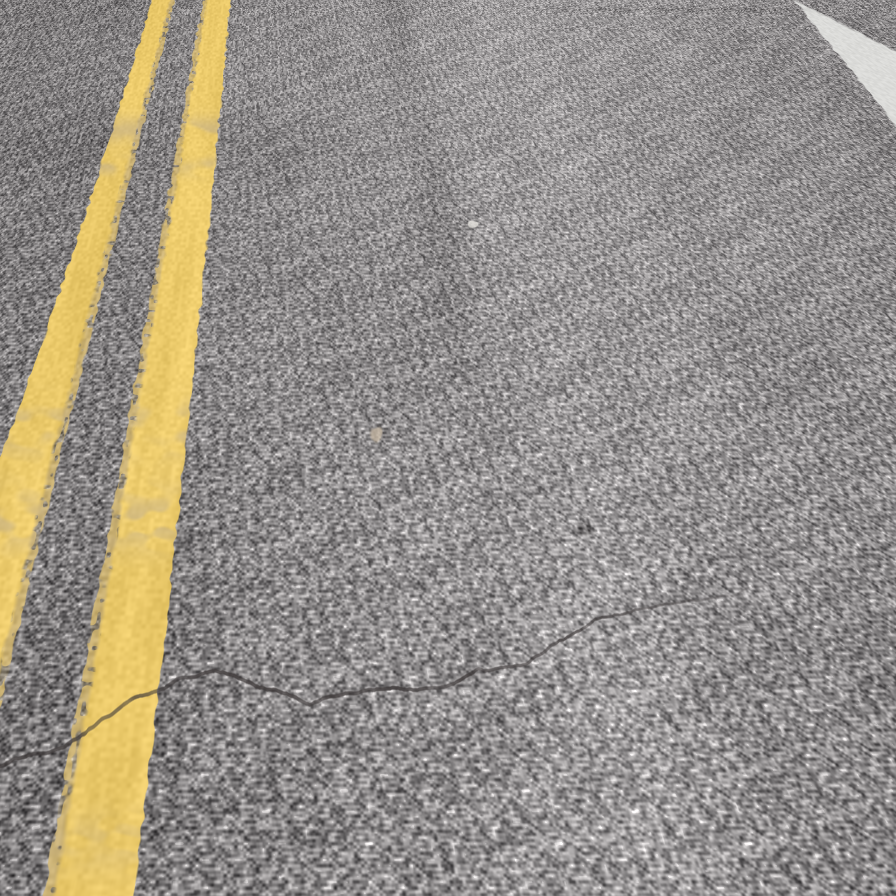
This texture is drawn by a WebGL 1 fragment shader. Its source:

```glsl
precision highp float;
uniform vec2 u_resolution;

const vec3 ASPHALT = vec3(0.575, 0.564, 0.566);
const vec3 YELLOW = vec3(0.925, 0.795, 0.42);
const vec3 WORN = vec3(0.72, 0.64, 0.47);
const vec3 WHITE = vec3(0.86, 0.86, 0.85);
const vec3 CRACK = vec3(0.24, 0.22, 0.22);
const float HORIZON = 0.45;
const float GRAIN_SCALE = 230.0;
const float GRAIN_CONTRAST = 0.38;
const float EDGE_ROUGHNESS = 0.004;
const float CRACK_WIDTH = 0.0019;

float hash(vec2 p) {
  return fract(sin(dot(p, vec2(127.1, 311.7))) * 43758.5453);
}

float noise(vec2 p) {
  vec2 i = floor(p), f = fract(p);
  f = f * f * (3.0 - 2.0 * f);
  return mix(mix(hash(i), hash(i + vec2(1.0, 0.0)), f.x),
             mix(hash(i + vec2(0.0, 1.0)), hash(i + 1.0), f.x), f.y);
}

float fbm(vec2 p) {
  float sum = 0.0, amp = 0.5;
  for (int i = 0; i < 4; i++) {
    sum += amp * noise(p);
    p = p * 2.03 + 17.3;
    amp *= 0.5;
  }
  return sum;
}

float bump(float d, float width) {
  return exp(-d * d / (width * width));
}

float ramp(float x, float a, float b, float rise) {
  return rise * clamp((x - a) / (b - a), 0.0, 1.0);
}

float stripe(float x, float left, float right, float soft) {
  return smoothstep(-soft, soft, x - left) * smoothstep(-soft, soft, right - x);
}

float crackHeight(float x) {
  float y = 0.147 + ramp(x, 0.0, 0.072, 0.02) + ramp(x, 0.072, 0.156, 0.058);
  y += ramp(x, 0.156, 0.237, 0.028) + ramp(x, 0.237, 0.345, -0.039);
  y += ramp(x, 0.345, 0.404, 0.016) + ramp(x, 0.404, 0.501, 0.005);
  y += ramp(x, 0.501, 0.534, 0.017) + ramp(x, 0.534, 0.586, 0.007);
  y += ramp(x, 0.586, 0.664, 0.049) + ramp(x, 0.664, 0.93, 0.052);
  return y + 0.010 * (fbm(vec2(x * 55.0, 3.0)) - 0.47);
}

// Grey road with wheel tracks and grain that shrinks with distance
vec3 asphalt(vec2 p, float v, vec2 ground) {
  float tone = 0.055 * bump(p.x - 0.62 - 0.08 * v, 0.27) - 0.015;
  tone += 0.035 * bump(p.x - 0.53 - 0.22 * v, 0.06) * (1.0 - 0.6 * v);
  tone -= 0.045 * bump(p.x - 0.44 - 0.19 * v, 0.022) * smoothstep(0.8, 0.3, v);
  tone -= 0.045 * smoothstep(0.3, 0.1, p.x);
  tone -= 0.03 * bump(v - 0.165, 0.035) * smoothstep(0.55, 0.3, p.x);
  tone += 0.09 * (fbm(ground * vec2(9.0, 6.0)) - 0.47);
  float coarse = noise(ground * GRAIN_SCALE);
  float fine = noise(ground * GRAIN_SCALE * 1.73 + 41.0);
  float grain = GRAIN_CONTRAST * (coarse + fine - 1.0) * (0.75 + 0.25 * v);
  grain += 0.16 * smoothstep(0.8, 0.97, coarse) * v;
  return ASPHALT + tone + grain * vec3(1.0, 0.99, 0.98);
}

// Rows of grey smudges left across the paint
float treadMarks(vec2 p, float v) {
  float rows = bump(v - 0.145, 0.014) + bump(v - 0.185, 0.01);
  rows += bump(v - 0.478, 0.026) + bump(v - 0.58, 0.03);
  rows += 0.5 * bump(v - 0.94, 0.03);
  float blotch = noise(vec2(p.x * 45.0 + v * 30.0, v * 70.0 - p.x * 20.0));
  return rows * smoothstep(0.3, 0.7, blotch);
}

void main() {
  vec2 p = gl_FragCoord.xy / u_resolution;
  float px = 1.0 / u_resolution.y;
  float v = 1.0 - p.y;
  float depth = v + HORIZON;
  vec2 ground = vec2((p.x - 0.3) / depth, log(depth)) + 5.0;
  vec3 color = asphalt(p, v, ground);
  float speck = noise(ground * GRAIN_SCALE) - 0.5;

  // Double yellow line, each with one worn side
  float x = p.x + EDGE_ROUGHNESS * (noise(ground * 110.0) - 0.5);
  float leftA = 0.1693 - 0.29 * v - 0.08 * v * v;
  float rightA = 0.1953 - 0.256 * v + 0.01 * v * v;
  float leftB = 0.2265 - 0.178 * v;
  float rightB = 0.257 - 0.092 * v - 0.016 * v * v;
  float paint = max(stripe(x, leftA, rightA, px), stripe(x, leftB, rightB, px));
  float fringe = 0.009 * depth + 0.003;
  float wear = max(smoothstep(fringe, 0.5 * fringe, abs(x - rightA)),
                   smoothstep(fringe, 0.5 * fringe, abs(x - leftB)));
  vec3 yellow = YELLOW + 0.07 * speck;
  yellow += 0.10 * (fbm(vec2((p.x + 0.2 * v) * 60.0, v * 9.0)) - 0.47);
  yellow = mix(yellow, WORN + 0.15 * speck, 0.65 * wear);
  yellow = mix(yellow, WORN + 0.06, 0.65 * min(treadMarks(p, v), 1.0));
  float chips = wear * smoothstep(0.62, 0.8, noise(ground * 150.0 + 9.0));
  color = mix(color, yellow, paint * (1.0 - 0.75 * chips));

  // White wedge in the upper right corner
  float wedge = stripe(v, (x - 0.886) * 0.5, (x - 0.886) * 1.227, 1.5 * px);
  color = mix(color, WHITE + 0.06 * speck, wedge * step(0.88, x));

  // Crack, thinning to the right
  float slope = (crackHeight(p.x + 0.004) - crackHeight(p.x - 0.004)) / 0.008;
  float gap = abs(p.y - crackHeight(p.x)) / sqrt(1.0 + slope * slope);
  float width = CRACK_WIDTH * mix(1.1, 0.6, smoothstep(0.4, 0.9, p.x));
  float fade = 0.85 * smoothstep(0.96, 0.6, p.x) * (0.6 + 0.4 * noise(p * 70.0));
  color = mix(color, CRACK, fade * smoothstep(width + px, width - px, gap));

  // Loose stones, an oil spot and a faint far seam
  float rough = 0.006 * (noise(p * 160.0) - 0.5);
  float stone = smoothstep(0.009, 0.004, length((p - vec2(0.421, 0.515)) * vec2(1.2, 0.8)) + rough);
  float pebble = smoothstep(0.006, 0.002, length((p - vec2(0.528, 0.75)) * vec2(0.8, 1.3)) + rough);
  float oil = smoothstep(0.013, 0.003, length(p - vec2(0.651, 0.409)) + rough);
  color = mix(color, vec3(0.78, 0.72, 0.64), 0.75 * stone);
  color = mix(color, vec3(0.9, 0.89, 0.87), 0.8 * pebble);
  color -= 0.17 * oil;
  color -= 0.06 * bump(v - 0.011, 0.002) * stripe(p.x, 0.62, 0.9, 0.04);

  gl_FragColor = vec4(clamp(color, 0.0, 1.0), 1.0);
}
```
